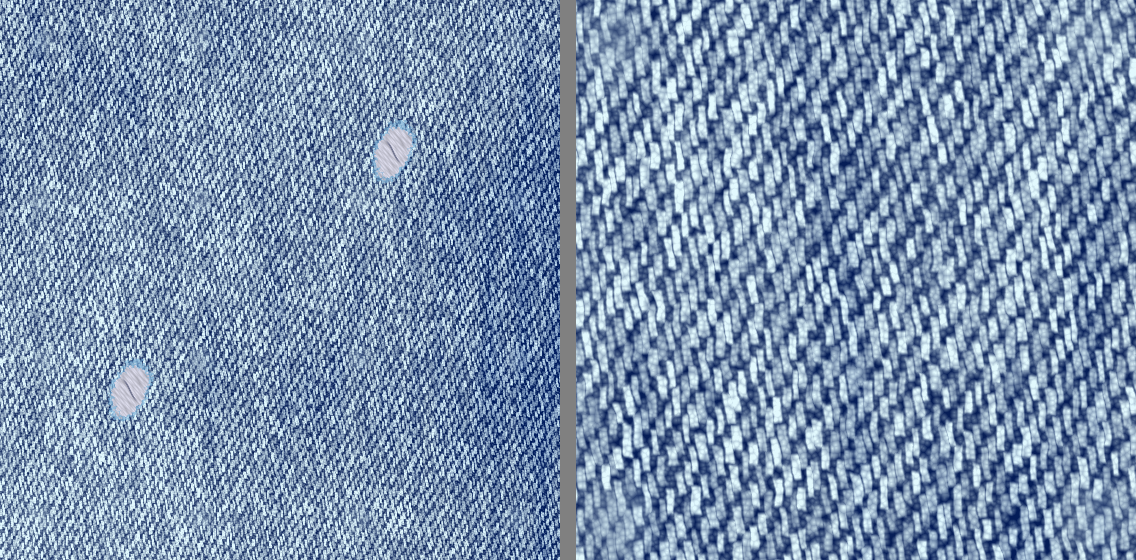
Left: the whole. Right: its middle third, enlarged.
A three.js fragment shader for this texture:

```glsl
// Faded blue denim: slim leaning warp stitches, stepped by a third per column
// into steep broken twill ridges, with washed streaks, grain and two holes.
// Stitches are crisp capsules; grain is cellular noise; folds are layered sines.
varying vec2 vUv;

const vec3 INDIGO = vec3(0.07, 0.16, 0.37);
const vec3 BLEACHED = vec3(0.84, 0.93, 0.96);
const vec3 LINING = vec3(0.80, 0.80, 0.86);
const vec3 GASH = vec3(0.36, 0.38, 0.50);
const vec3 FRAY = vec3(0.46, 0.69, 0.85);
const vec2 STITCHES = vec2(204.0, 41.0);   // columns and stitch rows per canvas
const float TWILL_STEP = 0.3333;
const float TAU = 6.2832;

float hash(vec2 p) {
  vec3 q = fract(p.xyx * vec3(0.1031, 0.1030, 0.0973));
  q += dot(q, q.yzx + 33.33);
  return fract((q.x + q.y) * q.z);
}

// Distance to the nearest jittered cell point.
float cellular(vec2 p) {
  vec2 cell = floor(p);
  float nearest = 2.0;
  for (int j = -1; j <= 1; j++) {
    for (int i = -1; i <= 1; i++) {
      vec2 c = cell + vec2(float(i), float(j));
      vec2 point = c + vec2(hash(c), hash(c + 57.0));
      nearest = min(nearest, distance(p, point));
    }
  }
  return nearest;
}

// Layered sines, roughly -1 to 1.
float waves(vec2 p) {
  float sum = 0.0;
  float amp = 0.5;
  for (int i = 0; i < 4; i++) {
    sum += amp * sin(p.x + 1.7 * sin(p.y + float(i)));
    p = mat2(1.3, 1.2, -1.2, 1.3) * p + 2.1;
    amp *= 0.6;
  }
  return sum;
}

// Brightest of the leaning stitches in the nearby columns.
float twill(vec2 p, vec2 count, float lean) {
  vec2 q = p * count;
  float column = floor(q.x);
  float light = 0.0;
  for (int i = -1; i <= 1; i++) {
    float id = column + float(i);
    float along = q.y - id * TWILL_STEP + 0.14 * hash(vec2(id, 3.0));
    vec2 key = vec2(id, floor(along) + 200.0);
    float v = fract(along) - 0.5 + 0.10 * (hash(key + 71.0) - 0.5);
    float x = q.x - id - 0.5 + lean * v + 0.40 * (hash(key + 9.0) - 0.5);
    float reach = mix(0.30, 0.46, hash(key + 31.0));
    float girth = mix(0.52, 0.76, hash(key + 47.0));
    float body = 1.0 - smoothstep(girth - 0.34, girth, abs(x));
    body *= 1.0 - smoothstep(reach - 0.13, reach, abs(v));
    light = max(light, body * mix(0.58, 1.18, hash(key)));
  }
  return light;
}

// Faint diagonal swell that groups the stitches, -1 to 1.
float ridge(vec2 p, vec2 count) {
  vec2 q = p * count;
  return -cos(TAU * (q.y + 0.07 - (q.x - 0.5) * TWILL_STEP));
}

// Broad fading: pale lower left, deep blue fold at the right edge.
float fading(vec2 p) {
  float fold = smoothstep(0.66, 1.08, p.x) * exp(-4.0 * pow(p.y - 0.40, 2.0));
  float pale = exp(-5.0 * dot(p, p));
  return 0.09 * pale - 0.19 * fold + 0.045 * waves(p * 5.0);
}

// Faint rubbed spots on a loose grid.
float rubbed(vec2 p, float spacing, float radius) {
  vec2 local = (fract((p - 0.075) / spacing + 0.5) - 0.5) * spacing;
  return 1.0 - smoothstep(0.3, 1.0, length(local) / radius);
}

// Lays a leaning ragged hole with pale slanted threads over the cloth.
vec3 hole(vec3 cloth, vec2 p, vec2 radii) {
  vec2 oval = vec2(p.x - 0.25 * p.y, p.y) / radii;
  float r = length(oval) + 0.10 * waves(p * 70.0);
  r += 0.30 * (cellular(p * 170.0 + 40.0) - 0.45);
  float across = dot(p, vec2(0.77, 0.64));
  float along = dot(p, vec2(0.64, -0.77));
  float thread = cellular(vec2(across * 260.0, along * 45.0) + 80.0);
  vec3 inside = LINING * (1.10 - 0.28 * thread);
  float slit = 1.0 - smoothstep(0.0006, 0.0022, abs(across + 0.003 * sin(along * 90.0)));
  slit *= 1.0 - smoothstep(0.012, 0.027, abs(along));
  inside = mix(inside, GASH, 0.75 * slit);
  float rim = 1.0 - smoothstep(0.04, 0.15, abs(r - 1.0));
  vec3 color = mix(cloth, inside, 1.0 - smoothstep(0.90, 1.02, r));
  return mix(color, FRAY, 0.6 * rim);
}

void main() {
  vec2 p = vUv;

  // Weave, gently bent so the ridges flatten to the right.
  vec2 bent = p + vec2(0.0016 * waves(p * 16.0), 0.10 * p.x * p.x);
  bent += 0.0013 * vec2(waves(p * 110.0), waves(p.yx * 130.0 + 5.0));
  float weave = twill(bent, STITCHES, 0.55);
  float swell = ridge(bent, STITCHES);

  // Tone: weft base, stitches, ridges, grain, streaks and fading.
  float grain = cellular(p * 290.0) - 0.48;
  float streak = 0.48 - cellular(vec2(p.x * 32.0, p.y * 3.5) + 12.0);
  float shade = fading(p) + 0.14 * streak;
  float tone = 0.16 + 0.67 * weave + 0.07 * swell - 0.50 * grain + shade;
  tone = mix(tone, 0.74, 0.28 * rubbed(p, 0.283, 0.032));
  vec3 color = mix(INDIGO, BLEACHED, clamp(tone, -0.06, 1.06));
  color += vec3(-0.16, -0.04, 0.16) * max(-shade, 0.0);

  // Two worn holes along a rising diagonal.
  for (int i = 0; i < 2; i++) {
    vec2 center = mix(vec2(0.232, 0.303), vec2(0.702, 0.729), float(i));
    color = hole(color, p - center, vec2(0.032, 0.049));
  }
  gl_FragColor = vec4(clamp(color, 0.0, 1.0), 1.0);
}
```
